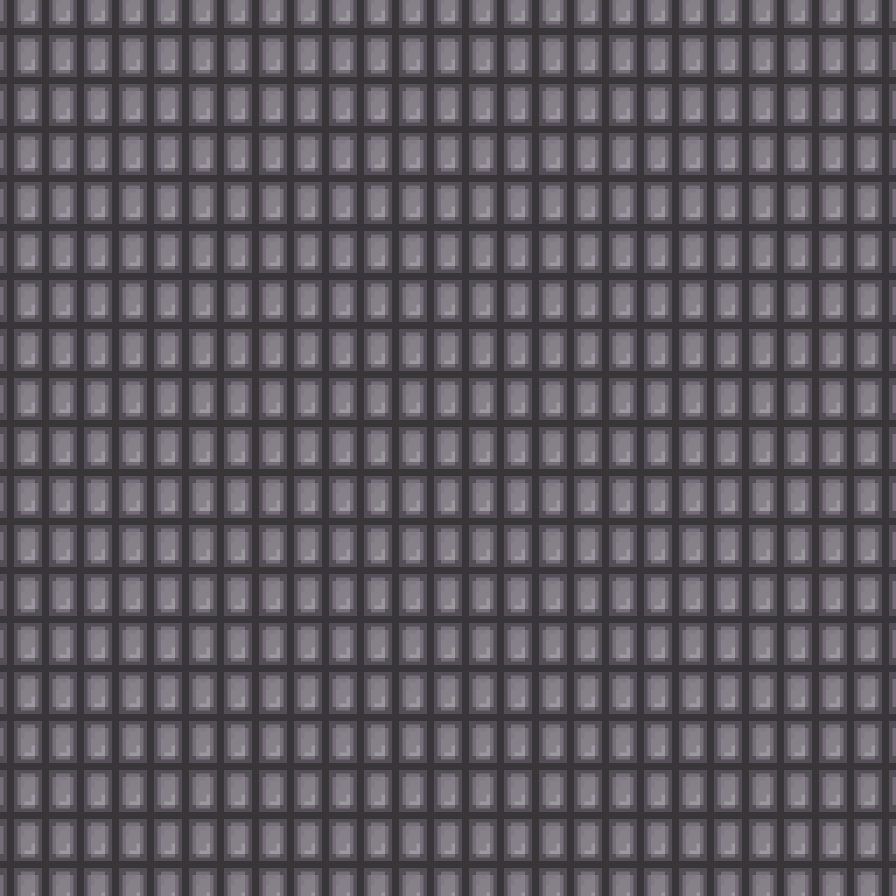
Write a Shadertoy shader that draws this pattern.

```glsl
// Grid of small upright bevelled studs on a dark ground, drawn on a coarse
// 256-unit lattice. Each 10 x 14 cell layers antialiased boxes: rim, notched
// bevel, face, and L-shaped shade and glint in opposite corners of the face.

// Coverage of the box lo..hi at p, with edges one pixel wide
float box(vec2 p, vec2 lo, vec2 hi, float pixel) {
    vec2 inside = min(p - lo, hi - p);
    vec2 cover = clamp(inside / pixel + 0.5, 0.0, 1.0);
    return cover.x * cover.y;
}

void mainImage(out vec4 fragColor, in vec2 fragCoord) {
    // Lattice units, with y running down from the top
    float pixel = 256.0 / iResolution.y;
    vec2 p = vec2(fragCoord.x, iResolution.y - fragCoord.y) * pixel;

    // Cell origin is the stud's top left corner, with half the gap on each side
    vec2 cell = mod(p - vec2(3.0, 9.0), vec2(10.0, 14.0)) - 1.0;

    // Dark gap and rim
    vec3 color = vec3(0.22, 0.21, 0.22);
    float rim = box(cell, vec2(0.0), vec2(8.0, 12.0), pixel);
    color = mix(color, vec3(0.33, 0.31, 0.34), rim);

    // Bevel with its four corners notched out
    float bevel = max(box(cell, vec2(1.0, 2.0), vec2(7.0, 10.0), pixel),
                      box(cell, vec2(2.0, 1.0), vec2(6.0, 11.0), pixel));
    color = mix(color, vec3(0.46, 0.43, 0.47), bevel);

    // Raised face
    float face = box(cell, vec2(2.0), vec2(6.0, 10.0), pixel);
    color = mix(color, vec3(0.525, 0.505, 0.535), face);

    // Faint shade along the upper left
    float shade = max(box(cell, vec2(2.0), vec2(5.0, 3.0), pixel),
                      box(cell, vec2(2.0), vec2(3.0, 5.0), pixel));
    color = mix(color, vec3(0.50, 0.48, 0.51), shade);

    // Glint in the lower right
    float glint = max(box(cell, vec2(3.0, 9.0), vec2(6.0, 10.0), pixel),
                      box(cell, vec2(5.0, 7.0), vec2(6.0, 10.0), pixel));
    color = mix(color, vec3(0.61, 0.60, 0.62), glint);

    fragColor = vec4(color, 1.0);
}
```
